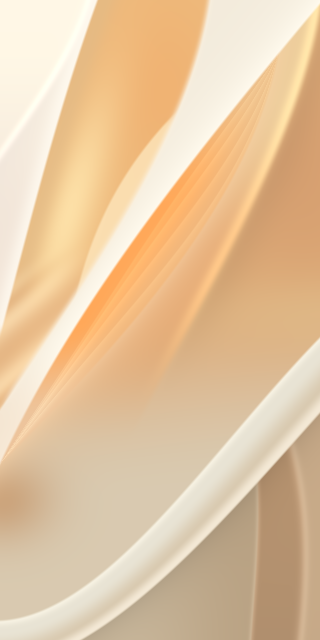
A WebGL 2 fragment shader for this background:

```glsl
#version 300 es
precision highp float;
// Soft overlapping silk ribbons in cream, peach and beige on a tall canvas.
uniform vec2 u_resolution;
out vec4 outColor;

const vec3 CREAM = vec3(0.98, 0.94, 0.87);
const vec3 PEACH = vec3(0.87, 0.67, 0.47);
const vec3 SAND = vec3(0.85, 0.79, 0.69);
const vec3 ORANGE = vec3(1.0, 0.66, 0.35);
const vec3 HONEY = vec3(0.93, 0.73, 0.49);
const vec3 GOLD = vec3(1.0, 0.90, 0.68);
const vec3 BROWN = vec3(0.69, 0.56, 0.43);

// Cubic through four values spaced evenly over t = 0..1.
float cubic(float t, vec4 k) {
  float s = 3.0 * t, a = s - 1.0, b = s - 2.0, c = s - 3.0;
  return (-k.x * a * b * c + 3.0 * k.y * s * b * c - 3.0 * k.z * s * a * c + k.w * s * a * b) / 6.0;
}

// Signed distance across a curve that runs along q.x.
float edge(vec2 q, float start, float end, vec4 k) {
  float t = (q.x - start) / (end - start);
  float here = cubic(t, k);
  float slope = (cubic(t + 0.01, k) - here) / (0.01 * (end - start));
  return (q.y - here) * inversesqrt(1.0 + slope * slope);
}

float cover(float d, float soft) { return smoothstep(-soft, soft, d); }
float glow(float d, float width) { return exp(-d * d / (width * width)); }
float blob(vec2 p, vec2 center, vec2 size) {
  vec2 q = (p - center) / size;
  return exp(-dot(q, q));
}

// Broad field with the peach band lying over it.
vec3 field(vec2 p, float bandL, float bandR) {
  vec3 col = mix(SAND, PEACH, smoothstep(0.45, 1.12, p.y + 0.12 * (0.5 - p.x)));
  col = mix(col, vec3(0.83, 0.61, 0.43), 0.7 * blob(p, vec2(0.95, 1.45), vec2(0.22, 0.35)));
  col = mix(col, vec3(0.88, 0.74, 0.54), 0.6 * blob(p, vec2(1.0, 1.02), vec2(0.4, 0.12)));
  col = mix(col, vec3(0.77, 0.59, 0.42), 0.8 * blob(p, vec2(0.0, 0.44), vec2(0.16, 0.13)));
  float upper = smoothstep(0.7, 1.2, p.y);
  col *= 1.0 - 0.07 * upper * glow(bandR, 0.08);
  vec3 band = mix(vec3(0.90, 0.67, 0.46), vec3(0.92, 0.80, 0.60), smoothstep(1.2, 1.7, p.y));
  col = mix(col, band, cover(-bandR, 0.012) * smoothstep(0.6, 1.1, p.y));
  col += vec3(0.10, 0.11, 0.07) * upper * glow(bandR + 0.012, 0.02);
  return mix(col, vec3(0.97, 0.82, 0.65), 0.6 * exp(-max(bandL, 0.0) / 0.045));
}

// Orange fan of thin folds between band and ribbon.
vec3 fan(vec2 p, float ribbonR, float bandL) {
  float across = ribbonR / max(ribbonR - bandL, 0.001);
  vec3 col = mix(ORANGE, vec3(0.94, 0.71, 0.48), smoothstep(0.1, 0.95, across));
  col = mix(col, vec3(0.93, 0.75, 0.54), smoothstep(1.35, 1.75, p.y));
  col = mix(col, vec3(0.93, 0.77, 0.61), smoothstep(1.0, 0.68, p.y));
  for (float n = 0.0; n < 4.0; n++) {
    float fold = across - 0.28 - 0.17 * n - 0.12 * sin(3.0 * p.y + n);
    col += vec3(0.03, 0.05, 0.05) * cover(fold, 0.02) * exp(-max(fold, 0.0) * 7.0);
  }
  return col;
}

// Honey panel with a golden glow and folds at its foot.
vec3 panel(vec2 p, float panelL) {
  vec3 col = mix(HONEY, vec3(0.94, 0.70, 0.45), blob(p, vec2(0.5, 1.72), vec2(0.2, 0.3)));
  col = mix(col, GOLD, 0.85 * blob(p, vec2(0.3 * p.y - 0.185, 1.33), vec2(0.085, 0.36)));
  col = mix(col, vec3(0.88, 0.73, 0.53), 0.6 * glow(panelL - 0.02, 0.04));
  float foot = smoothstep(1.25, 1.0, p.y + 0.12 * (0.2 - p.x));
  float phase = (p.y - 0.85 * p.x - 0.3 * p.x * p.x) * 48.0;
  float fold = 0.5 + 0.5 * sin(phase + 1.2 * sin(phase * 0.37));
  return mix(col, mix(vec3(0.90, 0.71, 0.52), vec3(0.99, 0.87, 0.70), fold), 0.75 * foot);
}

// Pale sheet with a translucent sweep.
vec3 sheet(vec2 p, float panelL) {
  vec3 col = mix(vec3(0.95, 0.90, 0.85), vec3(1.0, 0.97, 0.90), smoothstep(1.25, 1.9, p.y));
  float sweep = edge(p.yx, 1.4, 2.0, vec4(-0.08, 0.06, 0.19, 0.28));
  col = mix(col, vec3(0.92, 0.88, 0.85), 0.55 * cover(sweep, 0.01) * exp(-max(sweep, 0.0) * 16.0));
  col += 0.07 * glow(sweep, 0.012);
  return mix(col, vec3(1.0, 0.98, 0.94), 0.8 * glow(panelL, 0.035));
}

// Brown drapery under the lower ribbon.
vec3 drapery(vec2 p, float lowBase) {
  vec3 col = mix(vec3(0.79, 0.72, 0.61), vec3(0.73, 0.64, 0.52), smoothstep(0.35, 0.8, p.x));
  float first = edge(p.yx, 0.0, 0.5, vec4(0.785, 0.797, 0.806, 0.805));
  col = mix(col, mix(BROWN, vec3(0.75, 0.60, 0.45), p.y), cover(first, 0.004));
  float second = edge(p.yx, 0.0, 0.6, vec4(0.935, 0.95, 0.945, 0.91));
  col = mix(col, vec3(0.80, 0.69, 0.56), 0.8 * cover(second, 0.012));
  col += 0.07 * (glow(first, 0.008) + glow(second, 0.015));
  return col * (1.0 - 0.10 * exp(min(lowBase, 0.0) / 0.05));
}

void main() {
  vec2 p = gl_FragCoord.xy / u_resolution * vec2(1.0, 2.0);
  const float SOFT = 0.005;
  // Bounding curves; positive lies to the right or above.
  float bandR = edge(p.yx, 0.8, 2.0, vec4(0.495, 0.708, 0.893, 1.005));
  float bandL = edge(p.yx, 0.55, 1.9, vec4(0.0, 0.42, 0.73, 0.88));
  float ribbonR = edge(p.yx, 0.55, 2.0, vec4(0.0, 0.27, 0.617, 1.01));
  float ribbonL = edge(p.yx, 0.72, 2.0, vec4(0.0, 0.281, 0.52, 0.656));
  float leafL = edge(p.yx, 1.0, 1.66, vec4(0.22, 0.28, 0.385, 0.56));
  float panelL = edge(p.yx, 0.95, 2.0, vec4(0.0, 0.092, 0.19, 0.305));
  float lowTop = edge(p, 0.0, 1.0, vec4(0.06, 0.221, 0.568, 0.945));
  float lowBase = edge(p, 0.0, 1.0, vec4(-0.09, 0.052, 0.346, 0.711));

  vec3 col = field(p, bandL, bandR);
  float above = smoothstep(0.5, 0.56, p.y);
  col = mix(col, fan(p, ribbonR, bandL), cover(-bandL, SOFT) * above);
  // Main ribbon, brightest along its right edge.
  vec3 silk = mix(vec3(0.95, 0.92, 0.86), vec3(1.0, 0.98, 0.93), exp(-abs(ribbonR) / 0.07));
  silk = mix(silk, vec3(0.95, 0.87, 0.78), 0.6 * smoothstep(0.95, 0.65, p.y));
  col = mix(col, silk, cover(-ribbonR, SOFT) * above);
  // Panel, leaf and sheet left of the ribbon.
  vec3 left = panel(p, panelL);
  float leaf = cover(leafL, SOFT) * smoothstep(0.96, 1.12, p.y) * smoothstep(1.68, 1.6, p.y);
  left = mix(left, vec3(0.99, 0.89, 0.72), 0.85 * leaf);
  left = mix(left, sheet(p, panelL), cover(-panelL, SOFT) * smoothstep(0.93, 0.99, p.y));
  col = mix(col, left, cover(-ribbonL, SOFT) * smoothstep(0.68, 0.74, p.y));
  col = mix(col, CREAM, 0.6 * glow(ribbonL, 0.01) * smoothstep(0.7, 0.8, p.y));
  // Lower ribbon with lit rims.
  col = mix(col, drapery(p, lowBase), cover(-lowBase, SOFT));
  float across = lowTop / (lowTop - lowBase);
  vec3 tube = mix(vec3(0.91, 0.89, 0.83), SAND, smoothstep(0.25, 0.75, across));
  tube = mix(tube, CREAM, 0.8 * smoothstep(0.7, 0.95, across)) + 0.06 * glow(lowTop, 0.015);
  col = mix(col, tube, cover(-lowTop, SOFT) * cover(lowBase, SOFT));
  outColor = vec4(clamp(col, 0.0, 1.0), 1.0);
}
```
